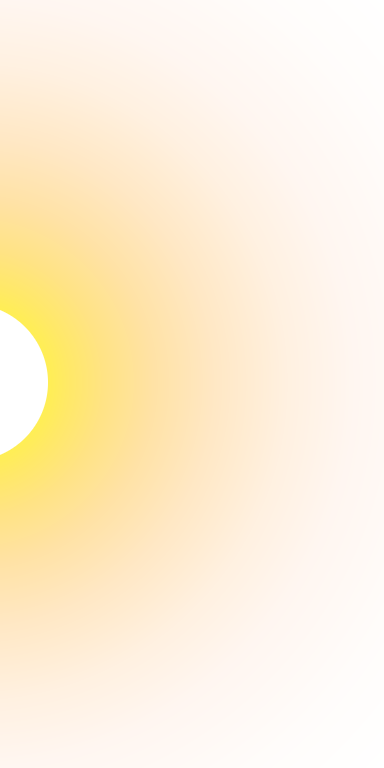
Give the GLSL for this background, as a Shadertoy shader.

```glsl
// A white disc cut by the left edge, wrapped in a wide warm glow.
// The glow is one radial gradient: colour stops over distance from the
// disc centre, blended in turn from bright yellow through peach to white.

const int STOPS = 9;
const vec2 SUN_CENTRE = vec2(-0.040, 0.502);
const float SUN_RADIUS = 0.1025;
const vec3 SUN_COLOUR = vec3(1.0);

// Each stop holds its colour in rgb and its radius in w.
const vec4 GLOW[STOPS] = vec4[STOPS](
    vec4(1.0, 0.935, 0.330, 0.1025),
    vec4(1.0, 0.912, 0.405, 0.130),
    vec4(1.0, 0.890, 0.520, 0.176),
    vec4(1.0, 0.887, 0.650, 0.241),
    vec4(1.0, 0.908, 0.770, 0.319),
    vec4(1.0, 0.943, 0.880, 0.414),
    vec4(1.0, 0.965, 0.943, 0.500),
    vec4(1.0, 0.989, 0.982, 0.625),
    vec4(1.0, 1.000, 1.000, 0.740)
);

// Colour of the glow at a given distance from the centre.
vec3 glowColour(float radius) {
    vec3 colour = GLOW[0].rgb;
    for (int i = 1; i < STOPS; i++) {
        float span = GLOW[i].w - GLOW[i - 1].w;
        float blend = clamp((radius - GLOW[i - 1].w) / span, 0.0, 1.0);
        colour = mix(colour, GLOW[i].rgb, blend);
    }
    return colour;
}

// Coverage of a shape from its signed distance, softened over one pixel.
float coverage(float signedDistance, float pixel) {
    return clamp(0.5 - signedDistance / pixel, 0.0, 1.0);
}

void mainImage(out vec4 fragColor, in vec2 fragCoord) {
    // Canvas height is one unit.
    float pixel = 1.0 / iResolution.y;
    float radius = distance(fragCoord * pixel, SUN_CENTRE);

    // Disc over glow.
    vec3 colour = mix(glowColour(radius), SUN_COLOUR,
                      coverage(radius - SUN_RADIUS, pixel));
    fragColor = vec4(colour, 1.0);
}
```
